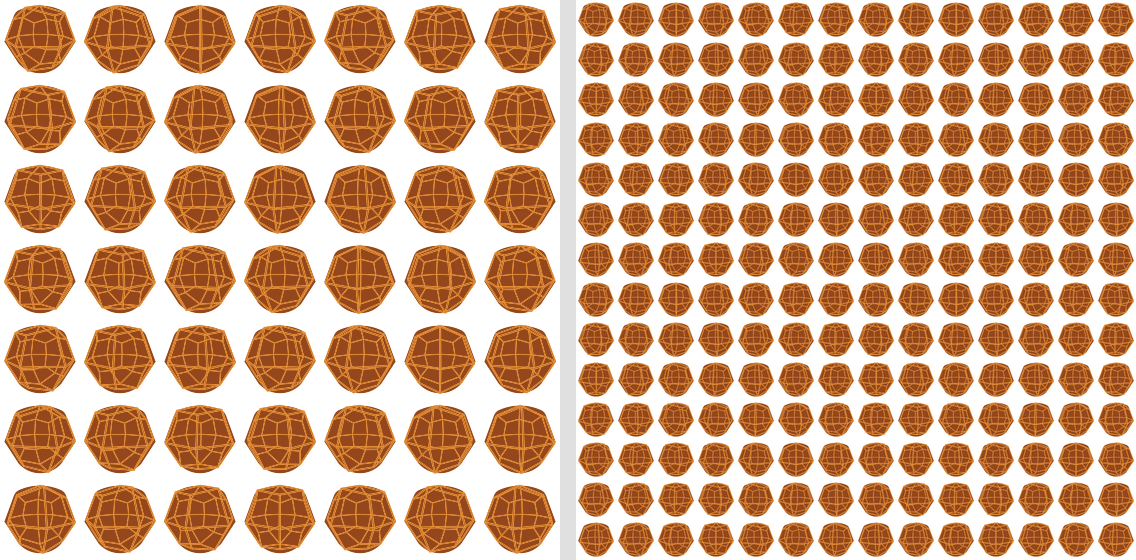
Left: one tile. Right: repeated 2 by 2.
A three.js fragment shader for this pattern:

```glsl
// Seven by seven brown kite-faced solids with orange wire edges, each turned a little further.
varying vec2 vUv;

// Turn about the upright axis, tilt towards the viewer, then project.
// Returns the position in the cell and the perspective scale.
vec3 project(vec3 p, float yaw) {
  float c = cos(yaw), s = sin(yaw);
  p = vec3(c * p.x + s * p.z, p.y, c * p.z - s * p.x);
  p.yz = vec2(0.985 * p.y - 0.174 * p.z, 0.985 * p.z + 0.174 * p.y);
  float scale = 0.66 / (1.79 - p.z);
  return vec3(p.xy * scale + vec2(0.0, 0.03), scale);
}

// Cycle the coordinates so that one set of edges serves all three axes.
vec3 cycleAxes(vec3 v, int axis) {
  return axis == 0 ? v : axis == 1 ? v.zxy : v.yzx;
}

float smoothMax(float a, float b, float k) {
  float h = max(k - abs(a - b), 0.0) / k;
  return max(a, b) + h * h * k * 0.25;
}

// Outline swept by the solid as it turns.
float bodyDistance(vec2 p) {
  p.x = abs(p.x);
  float shoulder = dot(p, vec2(0.94, 0.343)) - 0.411;
  float flank = dot(p, vec2(0.839, -0.544)) - 0.384;
  float crown = length(p - vec2(0.0, -0.21)) - 0.64;
  float base = p.y < -0.2 ? length(p - vec2(0.0, -0.061)) - 0.354 : -1.0;
  float d = smoothMax(shoulder, crown, 0.035);
  return max(max(d, flank), base);
}

// An edge is a strip, wider when near, with a bright rail on each side.
// Returns the coverage of strip and rails.
vec2 edgeStrip(vec2 p, vec3 a, vec3 b, float aa) {
  vec2 ab = b.xy - a.xy;
  float t = clamp(dot(p - a.xy, ab) / max(dot(ab, ab), 1e-6), 0.0, 1.0);
  float d = length(p - a.xy - ab * t);
  float halfWidth = 0.0135 * mix(a.z, b.z, t);
  float strip = 1.0 - smoothstep(-aa, aa, d - halfWidth);
  float rail = 1.0 - smoothstep(-aa, aa, abs(d - halfWidth) - 0.0036);
  return vec2(strip, rail);
}

void main() {
  vec2 grid = vUv * 7.0;
  vec2 cell = mod(floor(grid), 7.0);
  vec2 p = fract(grid) - 0.5;
  float aa = max(fwidth(vUv.x), fwidth(vUv.y)) * 7.0 * 0.6;

  // A quarter turn spans the seven columns; each row lags the one above.
  float yaw = radians(90.0 / 7.0) * (cell.x - 1.9 - 0.77 * (6.0 - cell.y));

  // Four edges leave each of the twelve mid vertices.
  vec2 wire = vec2(0.0);
  for (int axis = 0; axis < 3; axis++) {
    for (int i = 0; i < 4; i++) {
      float u = i < 2 ? -1.0 : 1.0;
      float v = i == 0 || i == 2 ? -1.0 : 1.0;
      vec3 mid = project(cycleAxes(vec3(0.0, u, v) * 0.7071, axis), yaw);
      vec3 tipU = project(cycleAxes(vec3(0.0, u, 0.0), axis), yaw);
      vec3 tipV = project(cycleAxes(vec3(0.0, 0.0, v), axis), yaw);
      vec3 cornerA = project(cycleAxes(vec3(-1.0, u, v) * 0.547, axis), yaw);
      vec3 cornerB = project(cycleAxes(vec3(1.0, u, v) * 0.547, axis), yaw);
      wire = max(wire, edgeStrip(p, mid, tipU, aa));
      wire = max(wire, edgeStrip(p, mid, tipV, aa));
      wire = max(wire, edgeStrip(p, mid, cornerA, aa));
      wire = max(wire, edgeStrip(p, mid, cornerB, aa));
    }
  }

  // White ground, brown body, translucent strips, bright rails.
  float body = 1.0 - smoothstep(-aa, aa, bodyDistance(p));
  vec3 color = mix(vec3(1.0), vec3(0.58, 0.28, 0.11), body);
  color = mix(color, vec3(0.73, 0.42, 0.16), wire.x);
  color = mix(color, vec3(0.95, 0.61, 0.23), wire.y);
  gl_FragColor = vec4(color, 1.0);
}
```
